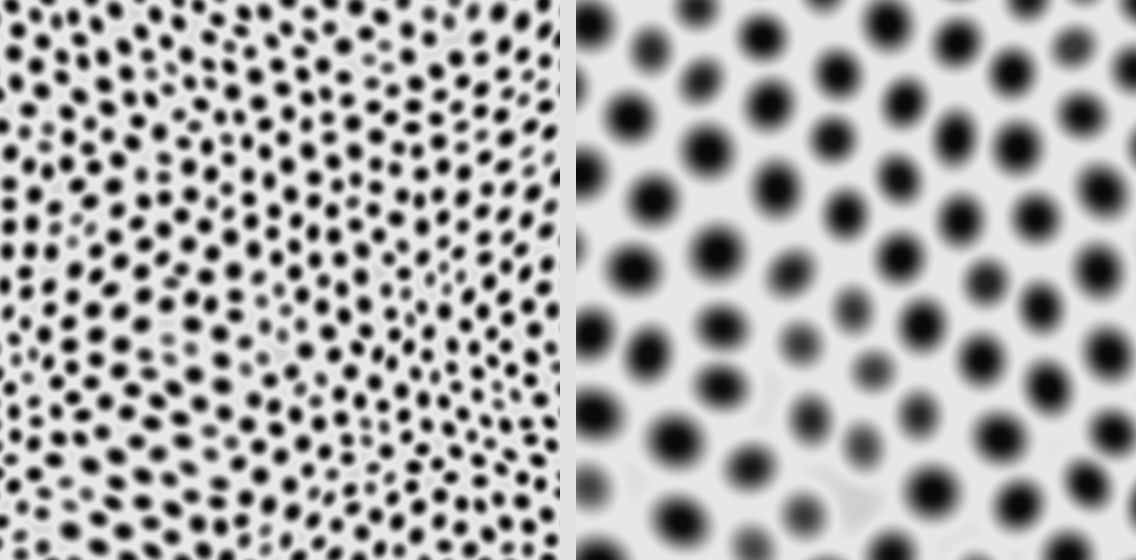
Left: the whole. Right: its middle third, enlarged.
This pattern is drawn by a WebGL 2 fragment shader. Its source:

```glsl
#version 300 es
precision highp float;

// Soft dark spots on a pale ground, as in a reaction-diffusion pattern.
// Sites of a jittered hexagonal grid repel their neighbours once; each spot
// is also squeezed along the directions in which the neighbours press on it.

uniform vec2 u_resolution;
out vec4 fragColor;

const float ROW_HEIGHT = 0.866;

vec2 hash2(vec2 p) {
    vec3 q = fract(p.xyx * vec3(0.1031, 0.1030, 0.0973));
    q += dot(q, q.yzx + 33.33);
    return fract((q.xx + q.yz) * q.zy);
}

// Smooth two-channel value noise in -1..1
vec2 noise2(vec2 p) {
    vec2 cell = floor(p);
    vec2 f = fract(p);
    f = f * f * (3.0 - 2.0 * f);
    vec2 low = mix(hash2(cell), hash2(cell + vec2(1, 0)), f.x);
    vec2 high = mix(hash2(cell + vec2(0, 1)), hash2(cell + vec2(1, 1)), f.x);
    return mix(low, high, f.y) * 2.0 - 1.0;
}

// Jittered site of a hexagonal cell; odd rows are shifted by half a cell
vec2 site(vec2 cell) {
    vec2 centre = vec2(cell.x + 0.5 + 0.5 * mod(cell.y, 2.0),
                       (cell.y + 0.5) * ROW_HEIGHT);
    return centre + (hash2(cell + 57.0) - 0.5) * 0.58;
}

float spots(vec2 p) {
    float row = floor(p.y / ROW_HEIGHT);
    vec2 home = vec2(floor(p.x - 0.5 * mod(row, 2.0)), row);
    float clearness = 1.0;
    float halo = 0.0;

    for (int k = 0; k < 9; k++) {
        vec2 cell = home + vec2(k % 3 - 1, k / 3 - 1);
        vec2 here = site(cell);
        vec2 offset = p - here;
        if (dot(offset, offset) > 1.25) continue;

        // Repulsion moves the site, and its pressure flattens the spot
        vec2 move = vec2(0.0);
        float crowding = 0.0;
        float pressure = 0.0;
        for (int n = 0; n < 9; n++) {
            if (n == 4) continue;
            vec2 away = here - site(cell + vec2(n % 3 - 1, n / 3 - 1));
            float d = max(length(away), 0.001);
            float force = max(1.15 - d, 0.0);
            vec2 direction = away / d;
            float along = dot(offset, direction);
            move += force * direction;
            crowding += force;
            pressure += force * along * along;
        }
        offset -= 0.32 * move;
        float r2 = 0.68 * dot(offset, offset) + 0.55 * pressure;
        float depth = 1.0 - 0.22 * smoothstep(1.1, 1.8, crowding);
        clearness *= 1.0 - depth * (1.0 - smoothstep(0.07, 0.47, sqrt(r2)));
        halo += exp(-r2 / 0.16);
    }

    // The ground is brightest around spots and greyer in wide gaps
    float ground = mix(0.81, 0.905, smoothstep(0.08, 0.33, halo));
    return mix(0.04, ground, clearness);
}

void main() {
    vec2 p = gl_FragCoord.xy / u_resolution.y * 21.8;

    // Turn and gently bend the grid so that no straight rows remain
    p = mat2(0.92, 0.39, -0.39, 0.92) * p;
    p += 0.75 * noise2(p * 0.12 + 40.0);

    fragColor = vec4(vec3(spots(p)), 1.0);
}
```
